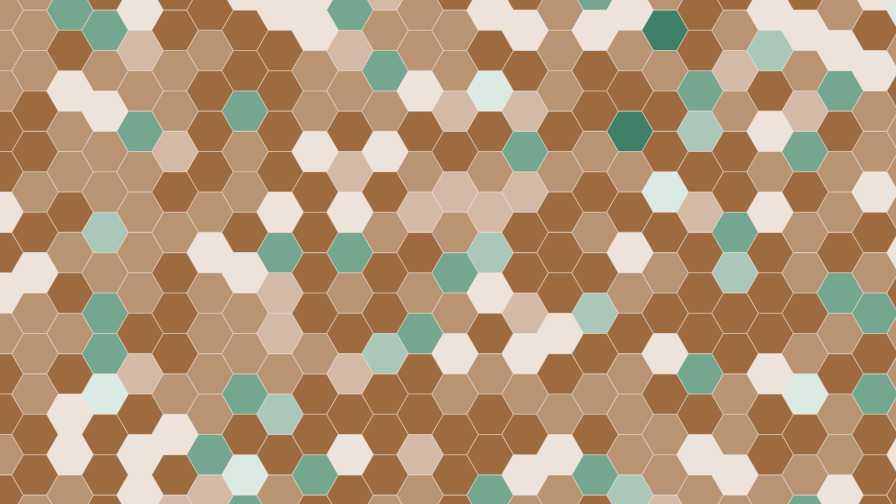
Write a WebGL 1 fragment shader that draws this pattern.

```glsl
precision highp float;
// Flat-topped hexagon mosaic in browns, creams and greens with fine pale joints.

uniform vec2 u_resolution;

const float ROWS = 12.47;          // hexagons down the canvas height
const float COLUMN_STEP = 0.8660254; // column spacing, in hexagon heights
const float JOINT_HALF = 0.0135;   // half the joint width, in hexagon heights
const float JOINT_OPACITY = 0.6;
const float SEED = 3.7;
const int SAMPLES = 4;             // antialiasing samples per axis

const vec3 BROWN = vec3(0.62, 0.42, 0.25);
const vec3 TAN = vec3(0.72, 0.58, 0.45);
const vec3 BEIGE = vec3(0.83, 0.73, 0.65);
const vec3 CREAM = vec3(0.93, 0.89, 0.86);
const vec3 MINT = vec3(0.86, 0.92, 0.89);
const vec3 SAGE = vec3(0.67, 0.78, 0.73);
const vec3 TEAL = vec3(0.46, 0.65, 0.56);
const vec3 DEEP_GREEN = vec3(0.25, 0.50, 0.41);

float hash(vec2 cell) {
  return fract(sin(dot(cell + SEED, vec2(127.1, 311.7))) * 43758.5453);
}

// Weighted random choice of tile colour
vec3 tileColor(vec2 cell) {
  float pick = hash(cell);
  if (pick < 0.325) return BROWN;
  if (pick < 0.655) return TAN;
  if (pick < 0.710) return BEIGE;
  if (pick < 0.847) return CREAM;
  if (pick < 0.865) return MINT;
  if (pick < 0.907) return SAGE;
  if (pick < 0.996) return TEAL;
  return DEEP_GREEN;
}

// Cell id in xy, distance to the nearest edge in z
vec3 hexCell(vec2 p) {
  vec2 period = vec2(2.0 * COLUMN_STEP, 1.0);
  vec2 evenPos = p - vec2(0.0, 0.25);
  vec2 oddPos = p - vec2(COLUMN_STEP, 0.75);
  vec2 evenId = floor(evenPos / period + 0.5);
  vec2 oddId = floor(oddPos / period + 0.5);
  vec2 evenLocal = evenPos - evenId * period;
  vec2 oddLocal = oddPos - oddId * period;

  bool isEven = dot(evenLocal, evenLocal) < dot(oddLocal, oddLocal);
  vec2 local = abs(isEven ? evenLocal : oddLocal);
  vec2 id = isEven ? vec2(2.0 * evenId.x, evenId.y)
                   : vec2(2.0 * oddId.x + 1.0, oddId.y);
  float edge = 0.5 - max(local.y, dot(local, vec2(COLUMN_STEP, 0.5)));
  return vec3(id, edge);
}

vec3 mosaic(vec2 p) {
  vec3 cell = hexCell(p);
  float joint = 1.0 - step(JOINT_HALF, cell.z);
  return mix(tileColor(cell.xy), CREAM, joint * JOINT_OPACITY);
}

void main() {
  vec3 total = vec3(0.0);
  // Average a grid of samples within the pixel
  for (int j = 0; j < SAMPLES; j++) {
    for (int i = 0; i < SAMPLES; i++) {
      vec2 offset = (vec2(float(i), float(j)) + 0.5) / float(SAMPLES) - 0.5;
      vec2 pixel = gl_FragCoord.xy + offset;
      // Rows are counted down from the top left corner
      vec2 p = vec2(pixel.x, u_resolution.y - pixel.y) / u_resolution.y * ROWS;
      total += mosaic(p);
    }
  }
  gl_FragColor = vec4(total / float(SAMPLES * SAMPLES), 1.0);
}
```
